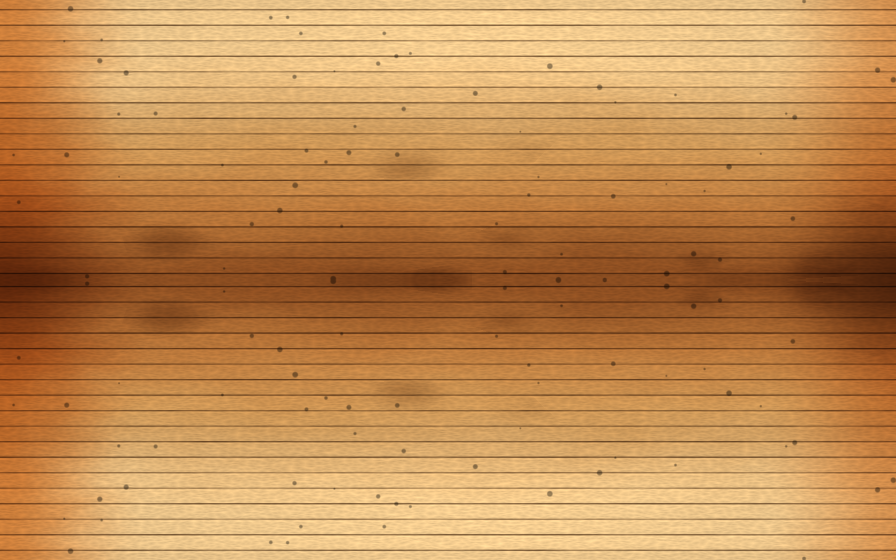
This texture is drawn by a Shadertoy shader. Its source:

```glsl
// Warm, worn wooden boards laid flat and mirrored about the middle height.
// Seams repeat by rounding; layered sines make the blotches and cellular
// noise makes the grain, stains and specks. Lengths are in canvas heights.

const float FIRST_SEAM = 0.0117;   // middle to first seam
const float BOARD = 0.0277;        // seam spacing
const float SEAM_HALF = 0.0011;    // half of the seam width

const vec3 UMBER = vec3(0.56, 0.31, 0.13);
const vec3 CHESTNUT = vec3(0.73, 0.46, 0.22);
const vec3 HONEY = vec3(0.82, 0.60, 0.34);
const vec3 CREAM = vec3(0.92, 0.77, 0.54);
const vec3 SEAM_TINT = vec3(0.50, 0.43, 0.36);
const vec3 ORANGE_TINT = vec3(0.88, 0.65, 0.43);
const vec3 STAIN_TINT = vec3(0.80, 0.75, 0.70);

float hash21(vec2 p) {
    vec3 q = fract(vec3(p.xyx) * 0.1031);
    q += dot(q, q.yzx + 33.33);
    return fract((q.x + q.y) * q.z);
}

vec2 hash22(vec2 p) {
    return vec2(hash21(p), hash21(p + 57.3));
}

// Distance to the nearest scattered point (x) and that point's own hash (y).
vec2 cellular(vec2 p) {
    vec2 cell = floor(p);
    vec2 nearest = vec2(8.0, 0.0);
    for (int j = -1; j <= 1; j++) {
        for (int i = -1; i <= 1; i++) {
            vec2 id = cell + vec2(i, j);
            float dist = length(id + hash22(id) - p);
            if (dist < nearest.x) nearest = vec2(dist, hash21(id + 19.7));
        }
    }
    return nearest;
}

// Smooth blotches, about -1 to 1.
float layeredSines(vec2 p) {
    float sum = 0.0;
    float amp = 0.5;
    for (int i = 0; i < 5; i++) {
        sum += amp * sin(p.x + 1.7 * sin(p.y)) * cos(p.y + 1.3 * sin(p.x));
        p = mat2(1.5, 1.1, -1.1, 1.5) * p + 2.3;
        amp *= 0.6;
    }
    return sum;
}

// Share of one pixel covered by a line, so thin lines keep their weight.
float lineCover(float offset, float halfWidth, float px) {
    return clamp((halfWidth - offset) / px + 0.5, 0.0, 1.0)
         - clamp((-halfWidth - offset) / px + 0.5, 0.0, 1.0);
}

// Base tone from the dark middle out to the pale boards.
vec3 woodTone(float d) {
    vec3 tone = mix(UMBER, CHESTNUT, smoothstep(0.0, 0.13, d));
    tone = mix(tone, HONEY, smoothstep(0.09, 0.25, d));
    return mix(tone, CREAM, smoothstep(0.20, 0.43, d));
}

// Fine rippled fibres, centred on zero.
float grain(vec2 p) {
    p.y += 0.0015 * sin(p.x * 70.0 + 4.0 * sin(p.y * 60.0));
    float fibre = cellular(p * vec2(75.0, 230.0)).x - 0.5;
    float streak = cellular(p * vec2(14.0, 310.0) + 40.0).x - 0.5;
    return 0.65 * fibre + 0.35 * streak;
}

// Small dark flecks; only some cells hold one.
float specks(vec2 p, float px) {
    vec2 c = cellular(p * 22.0);
    float radius = 0.08 * fract(c.y * 37.0) + 0.03;
    float soft = 22.0 * px;
    return step(0.86, c.y) * (1.0 - smoothstep(radius - soft, radius + soft, c.x));
}

void mainImage(out vec4 fragColor, in vec2 fragCoord) {
    float px = 1.0 / iResolution.y;
    vec2 uv = fragCoord / iResolution.xy;
    float d = abs(uv.y - 0.5);
    vec2 p = vec2(fragCoord.x * px, d);

    // Seam and board numbers
    float rows = (d - FIRST_SEAM) / BOARD;
    float seamId = round(rows);
    float boardId = floor(rows);
    float offset = (rows - seamId) * BOARD;

    // Broad light and dark, uneven along the boards
    float blotch = layeredSines(p * vec2(5.0, 13.0) + 1.4);
    vec3 col = woodTone(max(d + 0.025 * blotch, 0.0));
    col *= 1.0 + 0.05 * (hash21(vec2(boardId, 3.0)) - 0.5);
    float glow = exp(-dot(vec2(3.5, 9.0) * (vec2(uv.x, d) - vec2(0.54, 0.42)),
                          vec2(3.5, 9.0) * (vec2(uv.x, d) - vec2(0.54, 0.42))));
    col *= 1.0 + 0.06 * glow;

    // Orange sides and burnt ends of the middle
    float left = 1.0 - smoothstep(0.0, 0.17, uv.x + 0.025 * blotch);
    float right = smoothstep(0.85, 1.01, uv.x + 0.02 * blotch);
    col *= mix(vec3(1.0), ORANGE_TINT, left + 0.75 * right);
    float middle = 1.0 - smoothstep(0.0, 0.20, d);
    col *= 1.0 - middle * (0.22 * left + 0.42 * right);

    // Stains and a grey patch along the middle
    vec2 stain = cellular(p * vec2(5.0, 11.0) + 7.0);
    float stainMask = step(0.7, stain.y) * (1.0 - smoothstep(0.05, 0.5, stain.x));
    stainMask *= (1.0 - smoothstep(0.15, 0.3, d)) * smoothstep(-0.3, 0.4, blotch);
    float soot = exp(-d * d / 0.0006) * smoothstep(0.1, 0.9, sin(uv.x * 15.0 + 1.3));
    col *= mix(vec3(1.0), STAIN_TINT, clamp(stainMask + 0.6 * soot, 0.0, 1.0));

    // Grain and flecks
    col *= 1.0 + 0.18 * grain(p);
    col *= 1.0 - 0.4 * specks(p, px);

    // Worn dark seams with a faint pale lip
    float wear = layeredSines(vec2(p.x * 9.0, seamId * 4.7));
    float depth = clamp(0.75 + 0.35 * wear + 0.4 * (hash21(vec2(seamId, 9.0)) - 0.5), 0.3, 1.0);
    float seam = lineCover(offset, SEAM_HALF, px);
    float shade = exp(-abs(offset) / 0.0025);
    float lip = lineCover(offset - 0.0035, 0.0012, px);
    col *= 1.0 + 0.05 * lip - 0.08 * shade * depth;
    col *= mix(vec3(1.0), SEAM_TINT, seam * depth);

    fragColor = vec4(clamp(col, 0.0, 1.0), 1.0);
}
```
